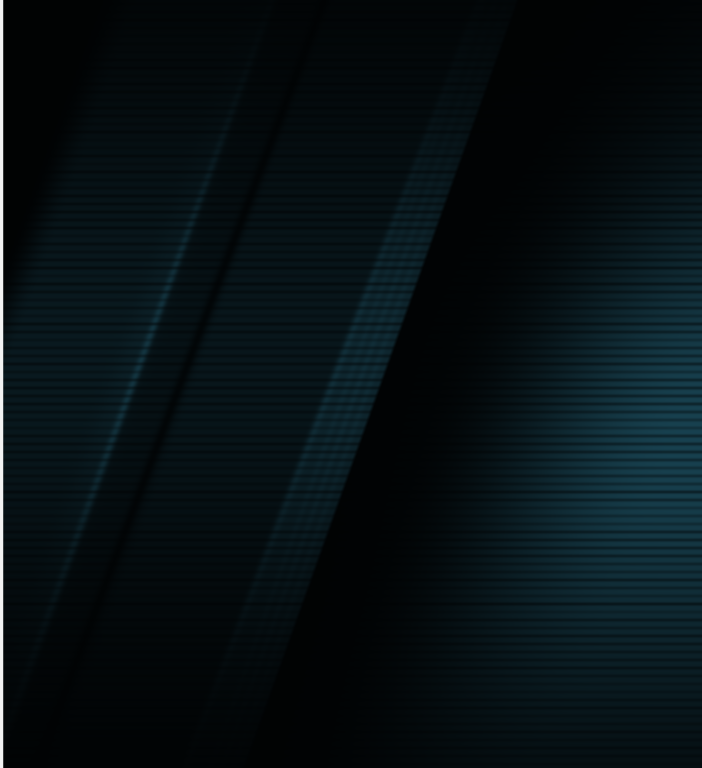
Reproduce this background procedurally as a Shadertoy shader.

```glsl
// Dark teal backdrop: slanted glossy panels on the left, a soft glow on the right.
// Position across the slant selects panels and streaks; vertical falloffs light them,
// and fine horizontal scanlines with random row strength cover everything.

float hash(float n) {
    return fract(sin(n * 127.1) * 43758.5453);
}

// Soft bump of given centre and width
float bump(float x, float centre, float width) {
    float d = (x - centre) / width;
    return exp(-d * d);
}

// Dark horizontal grooves, 96 rows over the height
float scanlines(float y) {
    float row = y * 96.0;
    float strength = mix(0.25, 0.6, hash(floor(row)));
    float groove = pow(0.5 + 0.5 * cos(6.2832 * (fract(row) - 0.5)), 2.0);
    return 1.12 - strength * groove;
}

// Brightness of the slanted panels left of the main edge
float panels(vec2 uv, float across) {
    float height = bump(uv.y, 0.55, 0.33);
    float left = smoothstep(-0.25, -0.19, across);
    float light = mix(0.42, 0.27, smoothstep(-0.007, 0.004, across));
    light = mix(light, 0.36, smoothstep(0.06, 0.085, across));
    light *= left * height;

    // Dark groove and bright ridge
    light *= 1.0 - 0.75 * bump(uv.x, 0.052 + 0.41 * uv.y, 0.008);
    float ridge = uv.x - (-0.011 + 0.4 * uv.y);
    light += (0.42 * bump(ridge, 0.0, 0.006) + 0.1 * bump(ridge, -0.012, 0.022))
           * bump(uv.y, 0.53, 0.29);

    // Glassy band along the main edge
    float inner = uv.x - (0.263 + 0.42 * uv.y);
    float bandHeight = bump(uv.y, 0.52, 0.3);
    light += 0.28 * smoothstep(-0.012, 0.012, inner) * bandHeight;
    light += 0.3 * bump(inner, 0.0, 0.006) * bandHeight;
    for (int i = 0; i < 3; i++) {
        float k = float(i);
        light += (0.1 + 0.08 * hash(k + 3.0)) * bandHeight
               * bump(across, 0.3 + 0.016 * k, 0.005);
    }
    float edge = 0.002 + 1.0 / iResolution.x;
    return light * (1.0 - smoothstep(0.347 - edge, 0.347 + edge, across));
}

// Brightness of the diffuse glow at the right
float sideGlow(vec2 uv, float across) {
    float reach = smoothstep(0.43, 0.8, across);
    float height = bump(uv.y, 0.45, 0.36);
    float core = bump(uv.x, 0.98, 0.24) * bump(uv.y, 0.43, 0.25);
    return reach * height * 0.85 + 0.22 * core
         + 0.08 * smoothstep(0.35, 0.65, across) * bump(uv.y, 0.3, 0.35);
}

void mainImage(out vec4 fragColor, in vec2 fragCoord) {
    vec2 uv = fragCoord / iResolution.xy;
    float across = uv.x - 0.39 * uv.y;

    // Light, scanlines and teal tint
    float light = panels(uv, across) + sideGlow(uv, across);
    light *= scanlines(uv.y);
    vec3 black = vec3(0.003, 0.010, 0.013);
    vec3 teal = vec3(0.070, 0.190, 0.232);
    vec3 color = black + teal * light;

    // Thin pale margin at the left
    float margin = 1.0 - smoothstep(0.004, 0.004 + 1.0 / iResolution.x, uv.x);
    color = mix(color, vec3(0.95), margin);

    fragColor = vec4(color, 1.0);
}
```
